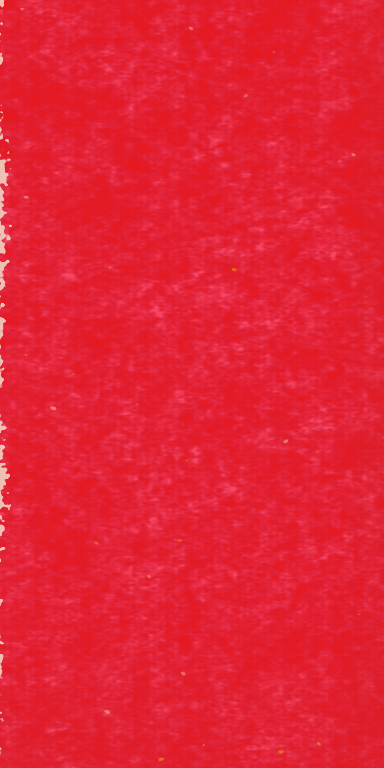
This texture is drawn by a WebGL 1 fragment shader. Its source:

```glsl
precision highp float;
// Worn red painted paper: pink mottling, fine fibres, faint ribs, chipped left edge.

#define CLOUD_SCALE 5.0
#define CLOUD_AMOUNT 0.42
#define CLOUD_GAIN 1.22
#define FIBRE_SCALE vec2(46.0, 84.0)
#define FIBRE_AMOUNT 0.8
#define RIB_AMOUNT 0.14
#define CHIP_WIDTH 0.011
#define SPECK_SCALE 9.0
#define SPECK_SHARE 0.2
#define EDGE_SHADE 0.22

uniform vec2 u_resolution;

const vec3 RED = vec3(0.889, 0.127, 0.201);
const vec3 PINK_SLOPE = vec3(0.006, 0.031, 0.054);
const vec3 PINK_CURVE = vec3(0.008, 0.008, 0.005);
const vec3 BROWN_RED = vec3(0.82, 0.13, 0.15);
const vec3 CREAM = vec3(0.94, 0.82, 0.76);
const vec3 ROSE = vec3(0.94, 0.55, 0.48);
const vec3 OCHRE = vec3(0.88, 0.48, 0.12);

vec3 hash3(vec2 cell) {
  vec3 q = fract(cell.xyx * vec3(0.1031, 0.1030, 0.0973));
  q += dot(q, q.yxz + 33.33);
  return fract((q.xxy + q.yzz) * q.zyx);
}

// Cellular noise: soft blobs of random sign around jittered cell points.
float cellNoise(vec2 p) {
  vec2 base = floor(p);
  float sum = 0.0;
  for (int j = -1; j <= 1; j++) {
    for (int i = -1; i <= 1; i++) {
      vec2 cell = base + vec2(float(i), float(j));
      vec3 h = hash3(cell + 100.0);
      vec2 d = p - cell - h.xy;
      float blob = max(1.0 - dot(d, d), 0.0);
      sum += (2.0 * h.z - 1.0) * blob * blob;
    }
  }
  return sum;
}

// Cloudy wear: faint broad patches under stronger small blots.
float clouds(vec2 p) {
  float sum = 0.0;
  float weight = 1.0;
  for (int i = 0; i < 4; i++) {
    sum += weight * cellNoise(p + 17.3 * float(i));
    p *= vec2(2.1, 2.3);
    weight *= CLOUD_GAIN;
  }
  return sum;
}

// Short fibres lying across the sheet, over a fine grain.
float fibres(vec2 p) {
  return 0.9 * cellNoise(p * FIBRE_SCALE + 5.7)
       + 1.2 * cellNoise(p * FIBRE_SCALE * vec2(1.9, 2.1) + 41.2);
}

// Fine vertical ribs from layered sines.
float ribs(vec2 p) {
  float drift = 0.6 * sin(p.y * 2.3);
  return 0.7 * sin(p.x * 47.0 + drift) + 0.8 * sin(p.x * 113.0 - drift)
       + sin(p.x * 371.0 + drift);
}

// Coverage of the paint missing along the left side, in broken flakes.
float chips(vec2 p) {
  float span = smoothstep(0.3, 0.8, p.y) * smoothstep(1.9, 1.5, p.y);
  float ragged = 1.0 * cellNoise(p * vec2(20.0, 9.0))
               + 1.3 * cellNoise(p * vec2(60.0, 50.0))
               + 1.2 * cellNoise(p * vec2(110.0, 120.0) + 7.0);
  float limit = CHIP_WIDTH * (ragged + span - 0.55);
  return 0.9 * smoothstep(-0.002, 0.005, limit - p.x);
}

// Sparse flecks: colour in rgb, coverage in a.
vec4 specks(vec2 p) {
  vec2 cell = floor(p * SPECK_SCALE);
  vec3 place = hash3(cell + 311.0);
  vec3 look = hash3(cell + 577.0);
  vec2 d = (p * SPECK_SCALE - cell - 0.2 - 0.6 * place.xy) / SPECK_SCALE;
  float turn = 1.2 * look.x - 0.6;
  d = mat2(cos(turn), -sin(turn), sin(turn), cos(turn)) * d;
  float size = 0.0025 + 0.005 * look.y * look.y;
  float dist = length(d * vec2(0.8, 1.3)) + 0.0015 * cellNoise(p * 150.0);
  float cover = smoothstep(size + 0.002, size - 0.002, dist);
  cover *= step(place.z, SPECK_SHARE) * (0.4 + 0.5 * look.y);
  return vec4(mix(ROSE, OCHRE, smoothstep(0.35, 0.65, look.z)), cover);
}

void main() {
  vec2 p = gl_FragCoord.xy / u_resolution.x;
  float height = gl_FragCoord.y / u_resolution.y;

  // Wear drives the paint from deep red to pink.
  float calm = mix(0.75, 1.0, smoothstep(0.05, 0.4, height));
  float patches = CLOUD_AMOUNT * calm * clouds(p * CLOUD_SCALE);
  float threads = FIBRE_AMOUNT * fibres(p) * max(0.9 + 0.35 * patches, 0.4);
  float wear = clamp(patches + threads + RIB_AMOUNT * ribs(p), -1.8, 2.7);
  vec3 colour = RED + wear * (PINK_SLOPE + wear * PINK_CURVE);

  // Browner paint towards the right side and the foot.
  float shade = smoothstep(0.86, 1.0, p.x) + 0.6 * smoothstep(0.22, 0.0, height);
  colour = mix(colour, BROWN_RED, EDGE_SHADE * min(shade, 1.0));

  vec4 fleck = specks(p);
  colour = mix(colour, fleck.rgb, fleck.a);
  colour = mix(colour, CREAM, chips(p));
  gl_FragColor = vec4(colour, 1.0);
}
```
